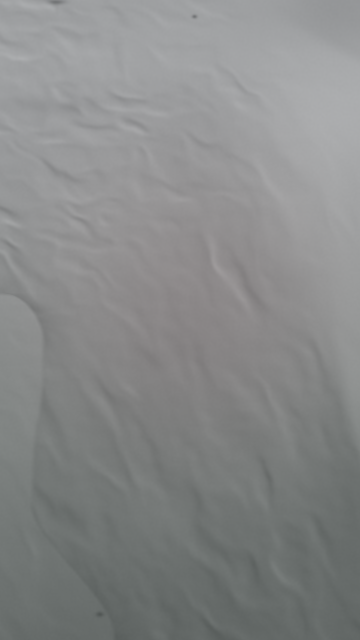
A Shadertoy shader for this texture:

```glsl
// Soft wind-rippled snow bank in dim light, with a drift at the left and a pale slope at the right.

vec2 hash22(vec2 cell) {
    vec3 h = fract(vec3(cell.xyx) * vec3(0.1031, 0.1030, 0.0973));
    h += dot(h, h.yzx + 33.33);
    return fract((h.xx + h.yz) * h.zy);
}

float cornerSlope(vec2 cell, vec2 offset) {
    return dot(hash22(cell) * 2.0 - 1.0, offset);
}

// Gradient noise, roughly -0.7 to 0.7
float noise(vec2 p) {
    vec2 i = floor(p), f = fract(p);
    vec2 u = f * f * f * (f * (f * 6.0 - 15.0) + 10.0);
    vec2 e = vec2(1.0, 0.0);
    return mix(
        mix(cornerSlope(i, f), cornerSlope(i + e, f - e), u.x),
        mix(cornerSlope(i + e.yx, f - e.yx), cornerSlope(i + 1.0, f - 1.0), u.x), u.y);
}

// Rounded crests that run along the given direction
float ripples(vec2 p, vec2 along, vec2 frequency) {
    vec2 q = vec2(dot(p, vec2(-along.y, along.x)), dot(p, along)) * frequency;
    float n = noise(q + 20.0) + 0.25 * noise(q * 2.1 + 47.0);
    return 0.6 * exp(-14.0 * n * n) + 0.6 * n;
}

float snowHeight(vec2 p) {
    vec2 bend = vec2(noise(p * 11.0 + 3.0), noise(p * 11.0 + 31.0));
    vec2 q = p + 0.03 * bend + 0.008 * vec2(noise(p * 37.0), noise(p * 37.0 + 9.0));
    float steep = ripples(q, normalize(vec2(0.48, -0.88)), vec2(16.0, 6.5));
    float flat_ = ripples(q + 5.0, normalize(vec2(0.9, -0.35)), vec2(25.0, 13.0));
    float upperLeft = smoothstep(-0.15, 0.25, p.y - 0.55 - 0.9 * (p.x - 0.2));
    return mix(steep, 0.75 * flat_, upperLeft) + 0.12 * noise(p * 48.0);
}

float blob(vec2 p, vec2 center, vec2 radius) {
    vec2 d = (p - center) / radius;
    return exp(-dot(d, d));
}

void mainImage(out vec4 fragColor, in vec2 fragCoord) {
    vec2 p = fragCoord / iResolution.y;
    float wobble = noise(p * 14.0 + 60.0);

    // Broad fall of light
    float tone = 0.398 + 0.30 * p.y - 0.045 * p.y * p.y;
    tone += 0.025 * noise(p * vec2(5.0, 4.0) + 12.0);
    tone -= 0.03 * smoothstep(0.9, 1.0, p.y);

    // Pale slope at the right, crisper toward its lower end
    float slopeEdge = p.x - 0.455 - 0.28 * (0.674 - p.y) - 0.004 * wobble;
    float softness = mix(0.008, 0.11, smoothstep(0.3, 0.75, p.y));
    float slope = smoothstep(-softness, softness, slopeEdge);
    tone += 0.055 * slope * smoothstep(0.22, 0.42, p.y) * smoothstep(1.0, 0.8, p.y);
    tone -= 0.035 * blob(p, vec2(0.55, 0.27), vec2(0.07, 0.2)) * (1.0 - slope);
    float brow = p.y - 0.955 + 0.5 * (p.x - 0.46);
    tone -= 0.03 * smoothstep(-0.012, 0.015, brow) * smoothstep(0.4, 0.53, p.x);

    // Drift at the left: round shoulder, then a wavy foot
    float shoulder = clamp((p.y - 0.465) / 0.077, 0.0, 1.0);
    float driftX = 0.067 * sqrt(1.0 - shoulder * shoulder)
                 - 0.018 * smoothstep(0.44, 0.22, p.y)
                 + 0.13 * smoothstep(0.22, 0.0, p.y) + 0.008 * wobble * (1.0 - shoulder);
    float outside = max(p.x - driftX, p.y - 0.542 + 0.5 * p.x * p.x / 0.067 * shoulder);
    float inDrift = smoothstep(0.005, -0.005, outside) * smoothstep(0.548, 0.536, p.y);
    float hollow = (1.0 - inDrift) * exp(-max(outside, 0.0) / 0.032);
    float edgeDepth = 0.022 + 0.06 * blob(p, vec2(0.06, 0.52), vec2(0.09, 0.06));
    tone -= edgeDepth * hollow * smoothstep(0.61, 0.54, p.y);
    tone += 0.018 * inDrift;

    // Shallow dents near the top left
    tone -= 0.03 * blob(p, vec2(0.1, 0.835), vec2(0.09, 0.014));
    tone -= 0.018 * blob(p, vec2(0.03, 0.6), vec2(0.05, 0.02));

    // Ripples lit from the upper right
    vec2 toLight = 0.006 * normalize(vec2(0.65, 0.75));
    float relief = snowHeight(p - toLight * 0.5) - snowHeight(p + toLight * 0.5);
    float strength = 1.0 - 0.8 * slope;
    strength *= 1.0 - 0.55 * inDrift;
    strength *= mix(1.0, 0.4, smoothstep(0.82, 0.96, p.y) * smoothstep(0.05, 0.25, p.x));
    tone += 0.14 * strength * relief;

    // Specks and fine grain
    tone -= 0.15 * blob(p, vec2(0.09, 0.997), vec2(0.012, 0.004));
    tone -= 0.18 * blob(p, vec2(0.304, 0.974), vec2(0.004, 0.003));
    tone -= 0.09 * blob(p, vec2(0.156, 0.04), vec2(0.006, 0.004));
    tone += 0.008 * noise(p * 210.0);

    // Green-grey below, rosy middle, blue-grey above
    vec3 tint = mix(vec3(-0.012, 0.008, 0.001), vec3(-0.004, 0.003, 0.009), smoothstep(0.3, 0.85, p.y));
    tint = mix(tint, vec3(0.012, -0.006, -0.003), 0.9 * blob(p, vec2(0.3, 0.53), vec2(0.25, 0.24)));
    fragColor = vec4(clamp(tone + tint, 0.0, 1.0), 1.0);
}
```
